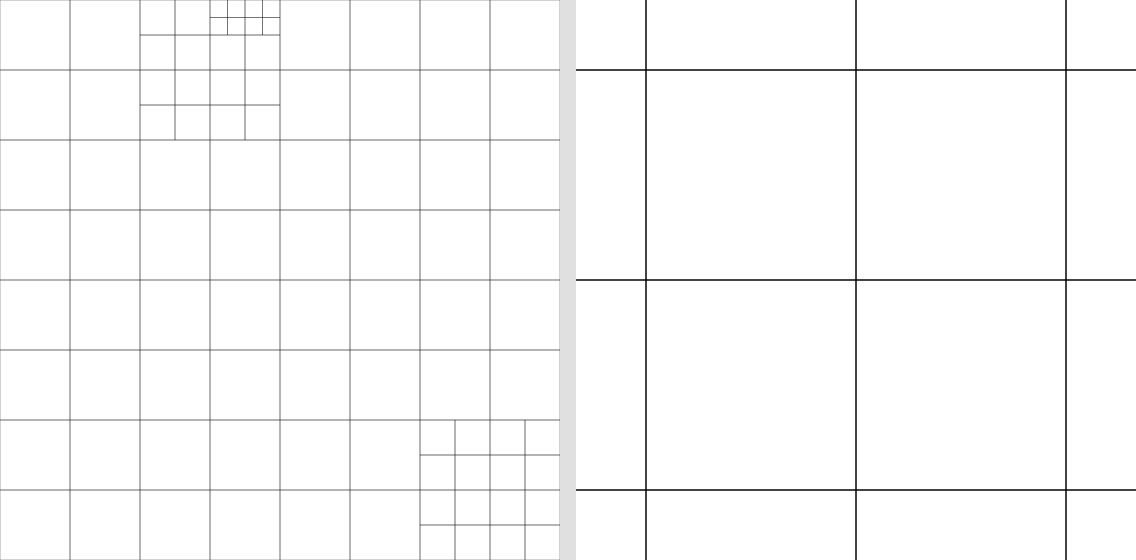
Left: the whole. Right: its middle third, enlarged.
Write a WebGL 2 fragment shader that draws this pattern.

```glsl
#version 300 es
precision highp float;
// Draws a thin-lined 8 by 8 square grid with three locally subdivided blocks.

uniform vec2 u_resolution;
out vec4 fragColor;

const vec3 PAPER = vec3(1.0);
const vec3 INK = vec3(0.0);
const float CELLS = 8.0;
const float STROKE_WIDTH = 0.000625;
const float SHARED_STROKES = 1.8; // darkening where neighbouring cells both stroke an edge

// 1 inside the axis-aligned box, 0 outside.
float insideBox(vec2 p, vec2 low, vec2 high) {
    vec2 inside = step(low, p) * step(p, high);
    return inside.x * inside.y;
}

// Each enclosing block halves the spacing of the grid.
float gridSpacing(vec2 p) {
    float level = insideBox(p, vec2(0.25, 0.75), vec2(0.5, 1.0))
                + insideBox(p, vec2(0.375, 0.9375), vec2(0.5, 1.0))
                + insideBox(p, vec2(0.75, 0.0), vec2(1.0, 0.25));
    return exp2(-level) / CELLS;
}

// Fraction of a pixel footprint covered by a line centred at distance zero.
float lineCoverage(float offset, float width, float pixel) {
    float low = max(offset - 0.5 * pixel, -0.5 * width);
    float high = min(offset + 0.5 * pixel, 0.5 * width);
    return max(high - low, 0.0) / pixel;
}

// Light left after the nearest line on one axis; the outer frame is stroked once.
float lineTransmission(float x, float spacing, float width, float pixel) {
    float line = round(x / spacing) * spacing;
    float isInner = step(0.001, line) * step(line, 0.999);
    float strokes = mix(1.0, SHARED_STROKES, isInner);
    return pow(1.0 - lineCoverage(x - line, width, pixel), strokes);
}

void main() {
    vec2 p = gl_FragCoord.xy / u_resolution;
    vec2 pixel = 1.0 / u_resolution;
    float spacing = gridSpacing(p);

    // Crossings multiply, leaving a darker dot at each corner.
    float light = lineTransmission(p.x, spacing, STROKE_WIDTH, pixel.x)
                * lineTransmission(p.y, spacing, STROKE_WIDTH, pixel.y);
    fragColor = vec4(mix(INK, PAPER, light), 1.0);
}
```
